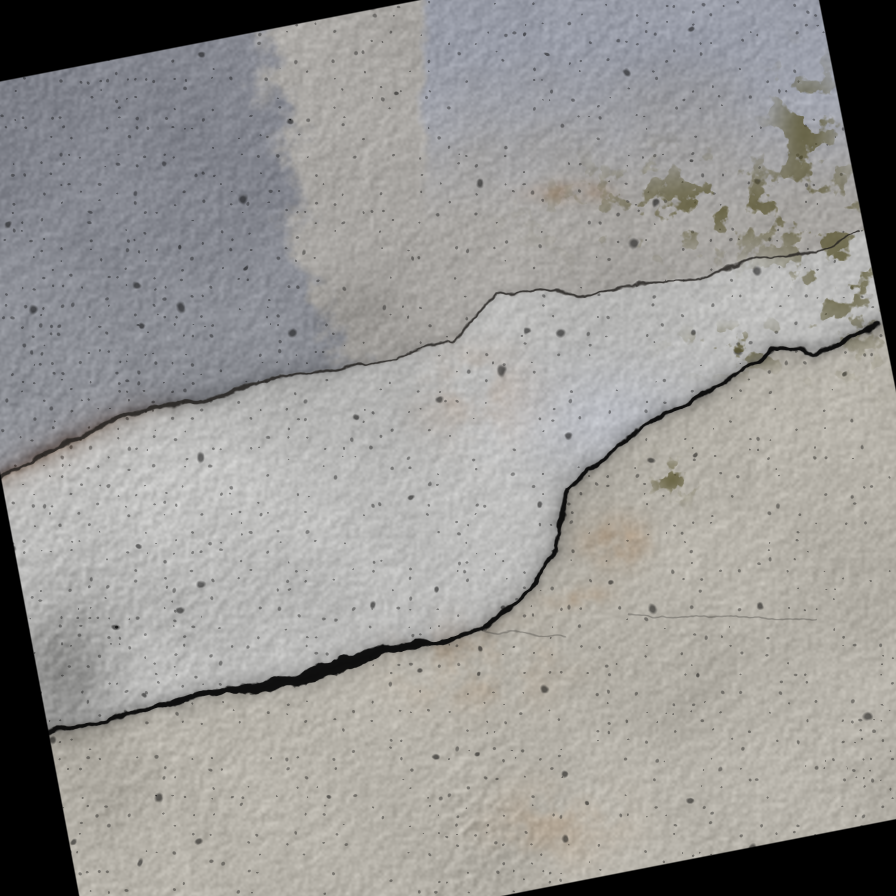
Give the GLSL for this texture, as a Shadertoy shader.

```glsl
// Draws a tilted slab of weathered plaster split by two dark cracks, with stains and moss.

const vec2 UPPER_CRACK[15] = vec2[15](
    vec2(0.0, .466), vec2(.078, .508), vec2(.143, .538), vec2(.234, .557), vec2(.319, .579),
    vec2(.41, .592), vec2(.508, .622), vec2(.553, .672), vec2(.599, .677), vec2(.651, .669),
    vec2(.729, .685), vec2(.781, .69), vec2(.833, .708), vec2(.911, .719), vec2(.96, .741));
const vec2 LOWER_CRACK[15] = vec2[15](
    vec2(.053, .182), vec2(.13, .2), vec2(.247, .229), vec2(.326, .24), vec2(.43, .276),
    vec2(.495, .284), vec2(.54, .299), vec2(.592, .342), vec2(.622, .388), vec2(.635, .453),
    vec2(.71, .521), vec2(.794, .564), vec2(.862, .609), vec2(.911, .607), vec2(.982, .638));

float hash(vec2 p) {
    vec3 q = fract(p.xyx * .1031);
    q += dot(q, q.yzx + 33.33);
    return fract((q.x + q.y) * q.z);
}

float noise(vec2 p) {
    vec2 i = floor(p), f = fract(p);
    f = f * f * (3.0 - 2.0 * f);
    return mix(mix(hash(i), hash(i + vec2(1, 0)), f.x),
               mix(hash(i + vec2(0, 1)), hash(i + 1.0), f.x), f.y);
}

float fbm(vec2 p) {
    float sum = 0.0, amp = .5;
    for (int i = 0; i < 4; i++) {
        sum += amp * noise(p);
        p = mat2(1.6, 1.2, -1.2, 1.6) * p + 7.3;
        amp *= .5;
    }
    return sum / .9375;
}

float segment(vec2 p, vec2 a, vec2 b) {
    vec2 d = b - a;
    return length(p - a - d * clamp(dot(p - a, d) / dot(d, d), 0.0, 1.0));
}

// x: distance to the crack, y: height above it
vec2 crack(vec2 p, vec2 pts[15]) {
    vec2 result = vec2(1.0, p.y - pts[0].y);
    for (int i = 0; i < 14; i++) {
        vec2 a = pts[i], b = pts[i + 1];
        result.x = min(result.x, segment(p, a, b));
        if (p.x >= a.x) result.y = p.y - mix(a.y, b.y, min((p.x - a.x) / (b.x - a.x), 1.0));
    }
    return result;
}

// Soft elliptical patch
float blob(vec2 p, vec2 center, vec2 radius) {
    vec2 d = (p - center) / radius;
    return exp(-dot(d, d));
}

float relief(vec2 p) {
    return noise(p * 95.0) * .55 + noise(p * 190.0 + 5.0) * .45;
}

// Scattered pits, one candidate per cell
float pits(vec2 p, float cells, float density) {
    vec2 id = floor(p * cells), f = fract(p * cells);
    vec2 center = .3 + .4 * vec2(hash(id + 3.1), hash(id + 17.7));
    float radius = mix(.12, .28, hash(id + 41.0));
    vec2 d = (f - center) * vec2(1.0, .8 + .5 * hash(id + 9.0));
    return step(hash(id + 71.0), density) * smoothstep(radius, radius * .35, length(d));
}

void mainImage(out vec4 fragColor, in vec2 fragCoord) {
    vec2 p = fragCoord / iResolution.xy;
    float px = 1.0 / iResolution.y;
    vec2 wobble = vec2(fbm(p * 45.0), fbm(p * 45.0 + 31.0)) - .5;
    float cloud = fbm(p * 9.0);
    vec2 upper = crack(p + wobble * .012, UPPER_CRACK);
    vec2 lower = crack(p + wobble * .012, LOWER_CRACK);
    float above = smoothstep(-.004, .004, upper.y);
    float below = smoothstep(.006, -.006, lower.y);

    // Broad tones: bright middle band, warm foot, grey and blue paint above
    vec3 color = mix(vec3(.72, .72, .715), vec3(.70, .685, .65), below);
    vec3 top = mix(vec3(.65, .64, .625), vec3(.60, .615, .66),
                   smoothstep(.465, .48, p.x + wobble.x * .02) * smoothstep(.74, .96, p.y + cloud * .1 - .05));
    float paintEdge = .30 + .25 * max(0.0, .93 - p.y) * .6 + .35 * max(0.0, .70 - p.y);
    float paint = smoothstep(.025, -.02, p.x - paintEdge + wobble.x * .08);
    top = mix(top, mix(vec3(.56, .57, .595), vec3(.50, .51, .545), smoothstep(.5, .85, p.y)), paint);
    color = mix(color, top, above);
    color += (cloud - .5) * .1;
    color += .05 * blob(p, vec2(.16, .47), vec2(.13, .08)) * (1.0 - above);
    color += vec3(.01, .02, .05) * blob(p, vec2(.68, .53), vec2(.1, .06)) * (1.0 - below);
    color -= .17 * blob(p, vec2(.07, .25), vec2(.055, .07)) * (.5 + cloud);
    color -= .08 * blob(p, vec2(.39, .655), vec2(.06, .04)) * above;

    // Rust and tan stains
    float rust = blob(p, vec2(.635, .785), vec2(.04, .012)) + blob(p, vec2(.69, .395), vec2(.035, .025))
               + .8 * blob(p, vec2(.64, .335), vec2(.035, .012)) + .7 * blob(p, vec2(.53, .26), vec2(.08, .04))
               + .5 * blob(p, vec2(.53, .56), vec2(.06, .05)) + .5 * blob(p, vec2(.62, .08), vec2(.07, .04));
    color -= vec3(.02, .09, .15) * rust * smoothstep(.25, .75, fbm(p * 28.0));

    // Embossed grain lit from the upper left
    float rough = 1.0 + .5 * blob(p, vec2(.12, .35), vec2(.2)) + .8 * blob(p, vec2(.53, .08), vec2(.04, .08));
    color += (relief(p) - relief(p + vec2(-.003, .003))) * .13 * rough;
    color += (noise(p * 330.0) - .5) * .045;
    float speckle = .14 + .25 * blob(p, vec2(.53, .08), vec2(.05, .07)) + .4 * blob(p, vec2(.98, .15), vec2(.05, .07))
                  + .15 * blob(p, vec2(.12, .35), vec2(.16)) + .1 * paint * above;
    color *= 1.0 - .36 * pits(p + wobble * .006, 95.0, speckle) - .5 * pits(p + wobble * .008, 42.0, .05);

    // Olive moss specks, mostly at the right
    float mossArea = blob(p, vec2(.80, .77), vec2(.14, .045)) + blob(p, vec2(.90, .86), vec2(.035, .06))
                   + blob(p, vec2(.94, .69), vec2(.06, .08)) + blob(p, vec2(.75, .465), vec2(.025, .02))
                   + blob(p, vec2(.82, .61), vec2(.05, .02));
    float moss = smoothstep(.60, .70, fbm(p * 52.0 + 11.0) + .10 * min(mossArea, 1.0)) * min(mossArea, 1.0);
    color = mix(color, vec3(.34, .32, .17), moss * .75);

    // Cracks with grimy margins, widest at the lower left
    float ragged = .5 + fbm(p * 60.0 + 4.0);
    float upperWidth = (.0012 + .0012 * smoothstep(.45, .1, p.x)) * ragged;
    float lowerWidth = (.0022 + .0042 * blob(p, vec2(.35, .25), vec2(.12, .2))) * ragged;
    color *= 1.0 - .35 * exp(-upper.x * 140.0) * ragged * smoothstep(.75, .1, p.x);
    color *= 1.0 - .35 * exp(-lower.x * 130.0) * ragged;
    color -= vec3(.04, .10, .14) * exp(-upper.x * 90.0) * smoothstep(.25, .05, p.x);
    color = mix(color, vec3(.15, .14, .13), .85 * smoothstep(upperWidth + px, upperWidth - px, upper.x));
    color = mix(color, vec3(.035), .95 * smoothstep(lowerWidth + px, lowerWidth - px, lower.x));
    float hairline = min(segment(p + wobble * .01, vec2(.54, .297), vec2(.63, .288)),
                         segment(p + wobble * .01, vec2(.70, .313), vec2(.91, .309)));
    color *= 1.0 - .22 * smoothstep(.0006 + px, 0.0, hairline);

    // Tilted slab on black
    float edge = min(min(.909 + .194 * p.x - p.y, .914 + .197 * (1.0 - p.y) - p.x),
                     min(p.x - .187 * (.473 - p.y), p.y - .195 * (p.x - .56)));
    fragColor = vec4(clamp(color, 0.0, 1.0) * smoothstep(-px, px, edge), 1.0);
}
```
